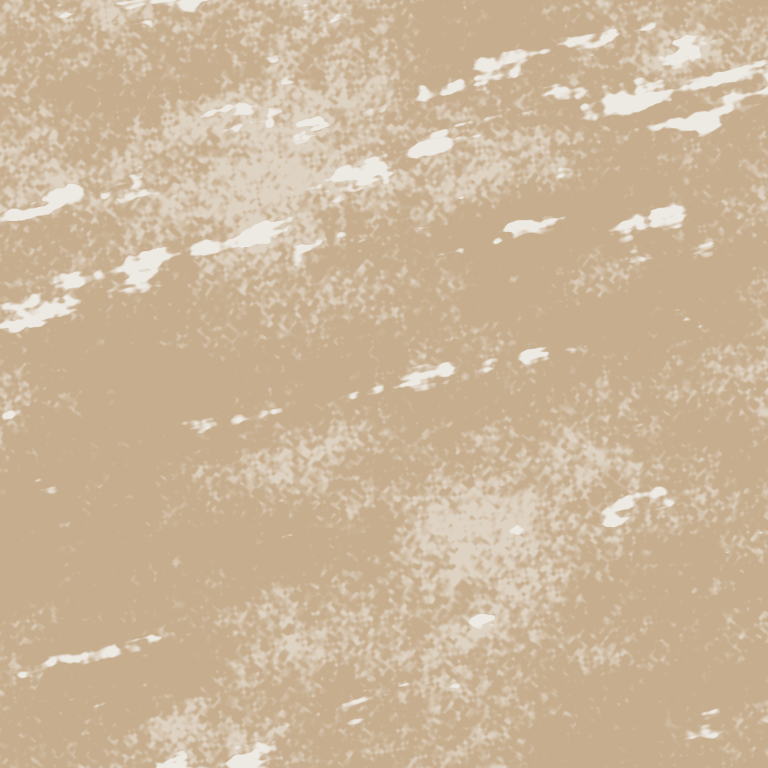
Write a Shadertoy shader that draws this texture.

```glsl
// Worn tan plaster with slanted broken pale scrapes and patches of fine speckle.
#define BASE_TAN vec3(0.776, 0.677, 0.552)
#define PALE_CHALK vec3(0.928, 0.914, 0.890)
#define SLOPE 0.22
#define STREAK_FREQ vec2(5.5, 30.0)
#define STREAK_LEVEL 0.82
#define BAND_BOOST 0.27
#define EDGE_SOFTNESS 0.05
#define ROUGHNESS 0.55
#define PATCH_FREQ vec2(4.5, 9.0)
#define PATCH_CONTRAST 1.6
#define GRAIN_FREQ 200.0
#define GRAIN_STRENGTH 0.62

// Integer hash of a lattice cell, 0 to 1
float hash(vec2 cell) {
    uvec2 q = uvec2(ivec2(cell)) * 1664525u + 1013904223u;
    q.x += q.y * 1664525u;
    q.y += q.x * 1664525u;
    q ^= q >> 16;
    q.x += q.y * 1664525u;
    q.y += q.x * 1664525u;
    q ^= q >> 16;
    return float(q.x & 65535u) / 65535.0;
}

// Smooth value noise
float noise(vec2 p) {
    vec2 i = floor(p);
    vec2 f = fract(p);
    f = f * f * (3.0 - 2.0 * f);
    return mix(mix(hash(i), hash(i + vec2(1, 0)), f.x),
               mix(hash(i + vec2(0, 1)), hash(i + vec2(1, 1)), f.x), f.y);
}

// Normalised sum of octaves
float fbm(vec2 p, int octaves) {
    float sum = 0.0;
    float weight = 1.0;
    float total = 0.0;
    for (int i = 0; i < octaves; i++) {
        sum += weight * noise(p);
        total += weight;
        weight *= 0.6;
        p = p * 2.03 + vec2(17.3, 9.1);
    }
    return sum / total;
}

// Soft elliptical spot
float spot(vec2 p, vec2 center, vec2 radius) {
    vec2 d = (p - center) / radius;
    return exp(-dot(d, d));
}

float bell(float x, float center, float width) {
    float d = (x - center) / width;
    return exp(-d * d);
}

void mainImage(out vec4 fragColor, in vec2 fragCoord) {
    vec2 uv = fragCoord / iResolution.y;
    vec2 slanted = vec2(uv.x, uv.y - SLOPE * uv.x);
    vec2 turned = mat2(0.8, 0.6, -0.6, 0.8) * uv;

    // Where the scrapes gather: a wide band, two clusters and the margins
    float band = 0.5 * bell(slanted.y, 0.66, 0.15)
               + 0.6 * spot(slanted, vec2(0.16, 0.58), vec2(0.30, 0.08))
               + 0.6 * spot(slanted, vec2(0.78, 0.71), vec2(0.28, 0.08))
               + 0.8 * spot(slanted, vec2(0.22, 0.93), vec2(0.20, 0.04))
               + 0.8 * spot(slanted, vec2(0.36, -0.05), vec2(0.25, 0.05));

    // Ragged elongated scrapes
    float rough = fbm(turned * 34.0 + 5.0, 3) - 0.5;
    float clump = noise(turned * 9.0 + 41.7) - 0.5;
    float streak = fbm(slanted * STREAK_FREQ + 23.4, 4)
                 + ROUGHNESS * rough + 0.14 * clump + BAND_BOOST * band;
    float scrape = smoothstep(STREAK_LEVEL - EDGE_SOFTNESS,
                              STREAK_LEVEL + EDGE_SOFTNESS, streak);

    // Fine speckle that thins out at the edges of irregular patches
    float patches = fbm(slanted * PATCH_FREQ + 71.2, 5) - 0.5
                  + 0.25 * rough + 0.04 * band;
    float grain = mix(noise(turned * GRAIN_FREQ),
                      noise(uv * GRAIN_FREQ * 0.57 + 13.0), 0.4) - 0.5;
    float speckle = GRAIN_STRENGTH
                  * smoothstep(-0.06, 0.56, grain + PATCH_CONTRAST * patches);

    fragColor = vec4(mix(BASE_TAN, PALE_CHALK, max(scrape, speckle)), 1.0);
}
```
